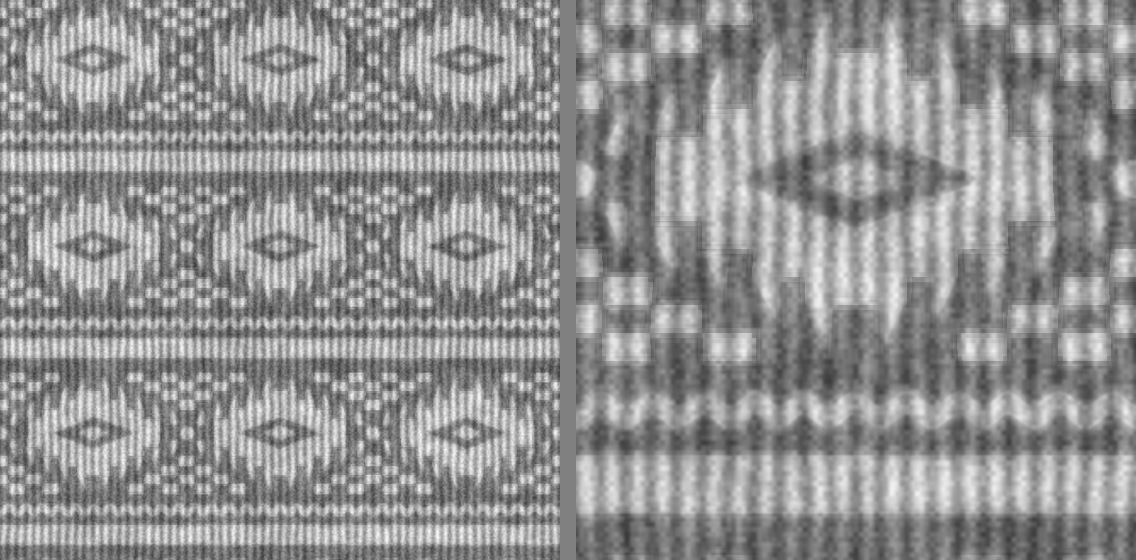
Left: the whole. Right: its middle third, enlarged.
A Shadertoy shader for this pattern:

```glsl
// Grey ribbed knit: stepped diamonds, checkered corners, a zigzag and a plain band.

const float REPEATS = 3.0;                 // repeats across and down
const vec2 STITCHES = vec2(22.0, 20.0);    // ribs and rows in one repeat
const float MOTIF_ROW = 6.4;               // diamond centre, rows below the top of a repeat
const float ZIGZAG_ROW = 8.25;             // rows below the diamond centre
const float ZIGZAG_RISE = 0.36;
const float ZIGZAG_HALF_WIDTH = 0.46;
const vec2 BAND_ROWS = vec2(9.85, 11.95);
const float BLUR = 0.17;                   // spacing of blur taps, in stitches
const float GROUND_GREY = 0.355, GROUND_RIB = 0.17;
const float LIGHT_GREY = 0.585, LIGHT_RIB = 0.27;
const float OUTLINE_GLOW = 0.07;
const float GRAIN = 0.15, BLOTCH = 0.13, REPEAT_TINT = 0.03;
const float WOBBLE = 0.22;                 // sideways rib drift, in stitches
const float TAU = 6.2831853;

float hash(vec2 p) {
    uvec2 q = uvec2(ivec2(floor(p))) * uvec2(1597334677u, 3812015801u);
    uint n = (q.x ^ q.y) * 1597334677u;
    n = (n ^ (n >> 15)) * 2246822519u;
    return float((n ^ (n >> 13)) >> 8) / 16777216.0;
}

float noise(vec2 p) {
    vec2 i = floor(p), f = fract(p);
    f = f * f * (3.0 - 2.0 * f);
    return mix(mix(hash(i), hash(i + vec2(1, 0)), f.x),
               mix(hash(i + vec2(0, 1)), hash(i + 1.0), f.x), f.y);
}

// Soft inside test for a signed distance in stitches
float fill(float d) { return 1.0 - smoothstep(-0.08, 0.08, d); }

// Diamond, teeth and corner checks; m.x is ribs and m.y rows from the centre
float motif(vec2 m) {
    float pair = floor(m.x / 2.0);
    float row = floor(m.y + 0.5);

    // Stepped body with a dark lozenge and a light eye
    float body = step(pair + row, 4.0) * step(m.x, 7.8);
    body *= 1.0 - fill((m.x / 4.9 + m.y / 1.75 - 1.0) * 1.5);
    float eye = fill(m.x / 1.8 + m.y / 0.8 - 1.0);

    // One leaning tooth per pair of ribs along the diamond edge
    vec2 t = m - vec2(2.0 * pair + 1.25, 5.25 - 0.85 * pair);
    float toothWidth = 0.56 * (1.0 - t.y) * 0.5;
    float tooth = fill(max(abs(t.x + 0.22 * t.y) - toothWidth, abs(t.y) - 1.0));
    tooth *= step(pair, 4.0);

    // Checkered triangles between diamonds, and a small bead at their meeting point
    float checks = step(8.0, pair + row) * step(row, 6.0);
    checks *= 1.0 - mod(pair + row, 2.0);
    float bead = fill(length((m - vec2(11.0, 0.0)) / vec2(0.85, 0.7)) - 1.0);

    return max(max(max(body, eye), max(tooth, checks)), bead);
}

// Light yarn coverage; s counts ribs rightward and rows downward
float lightYarn(vec2 s) {
    vec2 cell = mod(s, STITCHES);
    float x = abs(cell.x - 0.5 * STITCHES.x);
    float y = cell.y - MOTIF_ROW;
    if (abs(y) < 6.5) return motif(vec2(x, abs(y)));

    float wave = abs(fract(x * 0.5) - 0.5) * 4.0 - 1.0;
    float zigzag = fill(abs(y - ZIGZAG_ROW + ZIGZAG_RISE * wave) - ZIGZAG_HALF_WIDTH);
    float band = fill(max(BAND_ROWS.x - y, y - BAND_ROWS.y));
    return max(zigzag, band);
}

void mainImage(out vec4 fragColor, in vec2 fragCoord) {
    vec2 uv = fragCoord / iResolution.xy;
    vec2 p = vec2(uv.x, 1.0 - uv.y) * REPEATS;
    vec2 s = p * STITCHES;
    s.x += WOBBLE * (noise(s * vec2(0.35, 0.5) + 40.0) - 0.5);

    // Gaussian softening of the yarn colour boundaries
    float yarn = 0.0, total = 0.0;
    for (int j = -2; j <= 2; j++) {
        for (int i = -2; i <= 2; i++) {
            vec2 tap = vec2(i, j);
            float weight = exp(-0.35 * dot(tap, tap));
            yarn += weight * lightYarn(s + tap * BLUR);
            total += weight;
        }
    }
    yarn /= total;

    // Ribs, with a faint bright line where the yarns change
    float rib = 0.5 - 0.5 * cos(TAU * s.x);
    float grey = mix(GROUND_GREY + GROUND_RIB * rib, LIGHT_GREY + LIGHT_RIB * rib, yarn);
    grey += OUTLINE_GLOW * smoothstep(0.25, 0.0, abs(yarn - 0.65)) * noise(s * 1.5 + 90.0);

    // Wear: blotches, fibre grain and a slight tint per repeat
    grey += BLOTCH * (noise(s * 0.75 + 17.0) - 0.5);
    grey += GRAIN * (noise(uv * 330.0) - 0.5);
    grey += REPEAT_TINT * (hash(floor(p) + 5.0) - 0.5);

    fragColor = vec4(vec3(clamp(grey, 0.0, 1.0)), 1.0);
}
```
